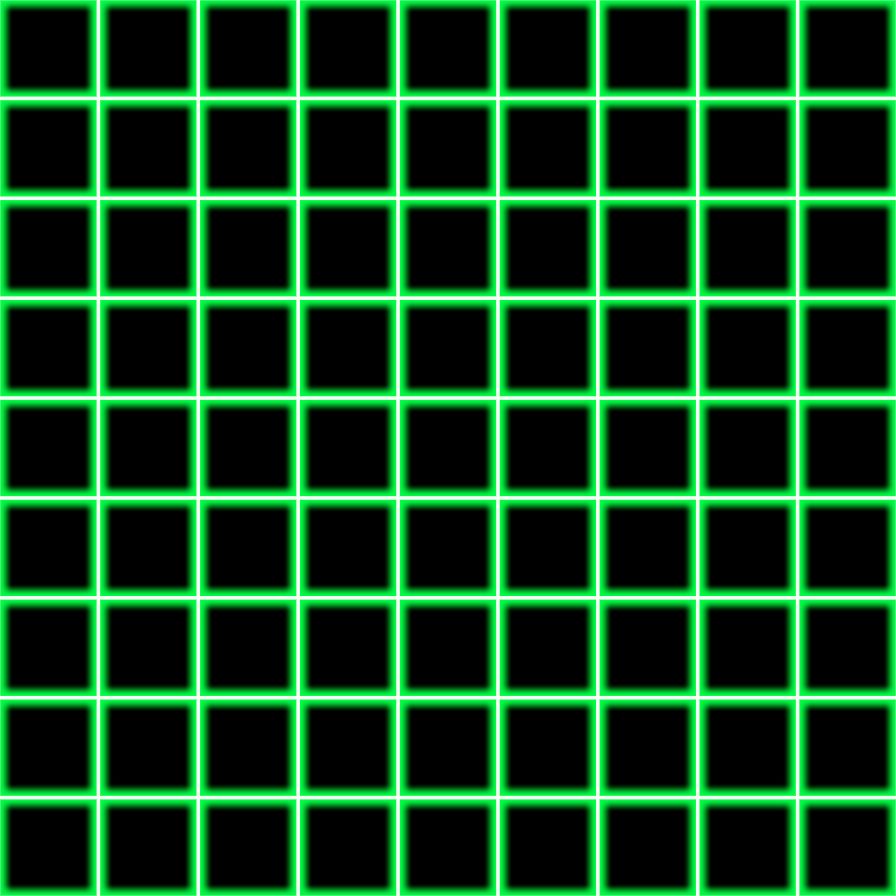
Write a WebGL 1 fragment shader that draws this pattern.

```glsl
precision highp float;
// Grid of black square cells with an inner green glow, parted by thin white lines.

uniform vec2 u_resolution;

const float CELLS = 8.97;            // cells across the canvas, centred
const float LINE_HALF_WIDTH = 0.018; // in cell widths
const float GLOW_START = 0.018;      // distance from the line where the glow is full
const float GLOW_END = 0.145;        // distance from the line where the glow is gone
const float BLUE_FALLOFF = 1.3;      // blue fades a little faster than green
const vec3 GLOW_COLOR = vec3(0.01, 0.98, 0.27);
const vec3 LINE_COLOR = vec3(0.97, 1.0, 0.97);

// Distance to the nearest grid line on each axis, in cell widths.
vec2 gridDistance(vec2 p) {
  return 0.5 - abs(fract(p) - 0.5);
}

// Inset glow: the product of both fades rounds the inner corners.
float insetGlow(vec2 d) {
  vec2 dark = smoothstep(GLOW_START, GLOW_END, d);
  return 1.0 - dark.x * dark.y;
}

void main() {
  float size = min(u_resolution.x, u_resolution.y);
  float pixel = CELLS / size;
  vec2 centered = (gl_FragCoord.xy - 0.5 * u_resolution) / size;

  // The half-cell shift puts the middle of a cell at the canvas centre.
  vec2 d = gridDistance(centered * CELLS + 0.5);

  float glow = insetGlow(d);
  vec3 color = GLOW_COLOR * vec3(glow, glow, pow(glow, BLUE_FALLOFF));

  // White lines, antialiased over one pixel.
  float edge = min(d.x, d.y) - LINE_HALF_WIDTH;
  float line = clamp(0.5 - edge / pixel, 0.0, 1.0);
  color = mix(color, LINE_COLOR, line);

  gl_FragColor = vec4(color, 1.0);
}
```
